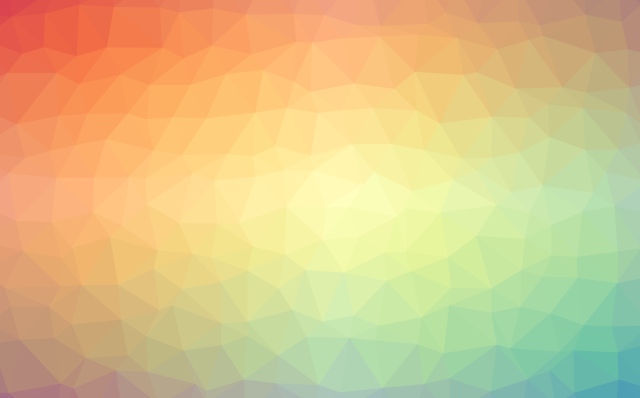
Write a Shadertoy shader that draws this background.

```glsl
// Low-poly mesh of soft triangles, coloured by blending a horizontal and a vertical spectrum.

#define CELL 0.084                // mesh spacing, in canvas heights
#define JITTER 0.75               // vertex scatter, in cells
#define SPAN_X vec2(0.01, 0.93)   // spectrum range, left to right
#define SPAN_Y vec2(0.98, 0.02)   // spectrum range, bottom to top
#define BLEND 0.5                 // weight of the vertical spectrum
#define GAMMA 2.2

const mat3 RGB_TO_XYZ = mat3(0.4124, 0.2126, 0.0193,
                             0.3576, 0.7152, 0.1192,
                             0.1805, 0.0722, 0.9505);

// Red through pale yellow to blue
const vec3 SPECTRUM[9] = vec3[9](
    vec3(0.835, 0.243, 0.310), vec3(0.957, 0.427, 0.263), vec3(0.992, 0.682, 0.380),
    vec3(0.996, 0.878, 0.545), vec3(1.000, 1.000, 0.749), vec3(0.902, 0.961, 0.596),
    vec3(0.671, 0.867, 0.643), vec3(0.400, 0.761, 0.647), vec3(0.196, 0.533, 0.741));

// Perceptual space: cube roots of XYZ, where mixing is linear in Lab
vec3 toPerceptual(vec3 rgb) {
    return pow(RGB_TO_XYZ * pow(rgb, vec3(GAMMA)), vec3(1.0 / 3.0));
}

vec3 fromPerceptual(vec3 p) {
    vec3 linearRgb = inverse(RGB_TO_XYZ) * (p * p * p);
    return pow(clamp(linearRgb, 0.0, 1.0), vec3(1.0 / GAMMA));
}

vec3 spectrum(float t) {
    float s = clamp(t, 0.0, 1.0) * 8.0;
    int i = min(int(s), 7);
    return mix(toPerceptual(SPECTRUM[i]), toPerceptual(SPECTRUM[i + 1]), s - float(i));
}

// Colour field at a point in mesh units
vec3 field(vec2 p) {
    vec2 uv = p * CELL / vec2(iResolution.x / iResolution.y, 1.0);
    vec3 across = spectrum(mix(SPAN_X.x, SPAN_X.y, uv.x));
    vec3 upward = spectrum(mix(SPAN_Y.x, SPAN_Y.y, uv.y));
    return fromPerceptual(mix(across, upward, BLEND));
}

vec2 hash22(vec2 p) {
    vec3 q = fract(vec3(p.xyx) * vec3(0.1031, 0.1030, 0.0973));
    q += dot(q, q.yzx + 33.33);
    return fract((q.xx + q.yz) * q.zy);
}

vec2 vertex(vec2 id) {
    return id + 0.5 + JITTER * (hash22(id + 47.0) - 0.5);
}

float cross2(vec2 a, vec2 b) {
    return a.x * b.y - a.y * b.x;
}

// Signed distance to the line a-b, positive on its left
float edge(vec2 p, vec2 a, vec2 b) {
    return cross2(normalize(b - a), p - a);
}

// Adds a flat triangle, weighted by its smooth coverage of the pixel
void addTriangle(inout vec4 sum, vec2 p, vec2 a, vec2 b, vec2 c, float pixel) {
    float inside = min(edge(p, a, b), min(edge(p, b, c), edge(p, c, a)));
    float coverage = clamp(inside / pixel + 0.5, 0.0, 1.0);
    if (coverage > 0.0) sum += coverage * vec4(field((a + b + c) / 3.0), 1.0);
}

// True when the diagonal a-c splits the quad into two proper triangles
bool splits(vec2 a, vec2 b, vec2 c, vec2 d) {
    return cross2(b - a, c - a) > 0.0 && cross2(c - a, d - a) > 0.0;
}

void mainImage(out vec4 fragColor, in vec2 fragCoord) {
    float pixel = 1.0 / (iResolution.y * CELL);
    vec2 p = fragCoord * pixel;
    vec2 home = floor(p - 0.5);
    vec4 sum = vec4(0.0);

    // Nearby quads, each cut along its shorter valid diagonal
    for (int y = -1; y <= 1; y++)
    for (int x = -1; x <= 1; x++) {
        vec2 id = home + vec2(x, y);
        vec2 a = vertex(id);
        vec2 b = vertex(id + vec2(1.0, 0.0));
        vec2 c = vertex(id + vec2(1.0, 1.0));
        vec2 d = vertex(id + vec2(0.0, 1.0));
        bool shorter = distance(a, c) < distance(b, d);
        if (splits(a, b, c, d) && (shorter || !splits(b, c, d, a))) {
            addTriangle(sum, p, a, b, c, pixel);
            addTriangle(sum, p, a, c, d, pixel);
        } else {
            addTriangle(sum, p, a, b, d, pixel);
            addTriangle(sum, p, b, c, d, pixel);
        }
    }
    fragColor = vec4(sum.rgb / max(sum.a, 0.001), 1.0);
}
```
